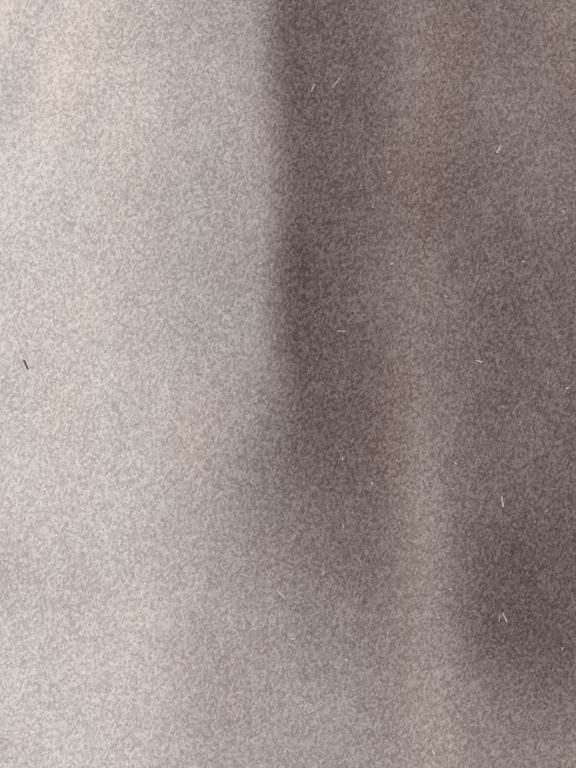
Write a Shadertoy shader that draws this texture.

```glsl
// Worn brown leather with fine grain, half in soft sunlight and half in shadow.

float hash(vec2 p) {
    vec3 q = fract(vec3(p.xyx) * 0.1031);
    q += dot(q, q.yzx + 33.33);
    return fract((q.x + q.y) * q.z);
}

float noise(vec2 p) {
    vec2 i = floor(p), f = fract(p);
    f = f * f * (3.0 - 2.0 * f);
    return mix(mix(hash(i), hash(i + vec2(1, 0)), f.x),
               mix(hash(i + vec2(0, 1)), hash(i + vec2(1, 1)), f.x), f.y);
}

float fbm(vec2 p) {
    float sum = 0.0, amp = 0.5;
    for (int i = 0; i < 4; i++) {
        sum += amp * noise(p);
        p = mat2(1.6, 1.2, -1.2, 1.6) * p + 7.3;
        amp *= 0.5;
    }
    return sum / 0.9375;
}

float segment(vec2 p, vec2 a, vec2 b) {
    vec2 d = b - a;
    return length(p - a - d * clamp(dot(p - a, d) / dot(d, d), 0.0, 1.0));
}

// Soft bump around zero
float bump(float x, float width) {
    return exp(-x * x / (width * width));
}

// Broad light: 0 in deep shadow, 1 in full sun
float sunlight(vec2 uv) {
    float low = smoothstep(0.5, 0.0, uv.y);
    float edge = 0.475 + 0.3 * low * low + 0.03 * (fbm(uv * 3.0) - 0.5);
    float blur = mix(0.04, 0.25, smoothstep(0.6, 0.1, uv.y));
    float lit = 1.0 - smoothstep(edge - blur, edge + blur, uv.x);

    float sunny = 0.97 - 0.38 * smoothstep(0.1, 0.55, uv.x);
    float shade = 0.04 + 0.09 * smoothstep(0.5, 0.75, uv.x);
    shade += 0.1 * smoothstep(0.6, 1.0, uv.y);

    // Worn ridge that brightens towards the bottom
    float ridge = bump(uv.x - 0.73 - 0.05 * (0.5 - uv.y), 0.065);
    shade += ridge * mix(0.3, 0.1, smoothstep(0.15, 0.8, uv.y));
    // Dark hollow at the lower right, light again below it
    shade -= 0.1 * bump(uv.x - 0.9, 0.1) * bump(uv.y - 0.22, 0.14);
    shade += 0.24 * smoothstep(0.17, 0.0, uv.y);
    return mix(shade, sunny, lit);
}

// Slanted pull-up streaks in the two upper corners
float cornerStreaks(vec2 uv) {
    float left = noise(vec2(uv.x * 13.0 - uv.y * 6.0, uv.y * 2.0));
    float right = noise(vec2(uv.x * 15.0 + uv.y * 6.0, uv.y * 2.0 + 9.0));
    float top = smoothstep(0.6, 0.9, uv.y);
    return top * (left * smoothstep(0.35, 0.05, uv.x)
                + right * smoothstep(0.75, 0.98, uv.x));
}

// Short pale lint fibres and scratches
float lint(vec2 p, float aspect, float pixel) {
    float cover = 0.0;
    for (int i = 0; i < 60; i++) {
        float id = float(i) + 1.0;
        vec2 a = vec2(hash(vec2(id, 3.0)), aspect * hash(vec2(id, 17.0)));
        float angle = 6.283 * hash(vec2(id, 29.0));
        float size = hash(vec2(id, 41.0));
        vec2 b = a + (0.003 + 0.018 * pow(size, 6.0)) * vec2(cos(angle), sin(angle));
        float line = 1.0 - smoothstep(0.0003, 0.001 + 0.8 * pixel, segment(p, a, b));
        cover = max(cover, line * mix(0.25, 0.7, hash(vec2(id, 53.0))));
    }
    return cover;
}

void mainImage(out vec4 fragColor, in vec2 fragCoord) {
    vec2 uv = fragCoord / iResolution.xy;
    vec2 p = fragCoord / iResolution.x;
    float aspect = iResolution.y / iResolution.x;
    float pixel = 1.0 / iResolution.x;

    // Light with cloudy wear and streaks
    float clouds = fbm(p * vec2(8.0, 6.0) + 3.0) - 0.5;
    float wear = fbm(p * vec2(9.0, 5.0) + 21.0) - 0.5;
    float streaks = cornerStreaks(uv);
    float tone = sunlight(uv) + 0.22 * clouds + 0.17 * streaks - 0.04;

    // Fine crisp pebbled grain, slightly slanted
    vec2 g = mat2(0.94, 0.34, -0.34, 0.94) * p;
    float grain = 0.55 * noise(g * vec2(290.0, 220.0))
                + 0.45 * noise(g.yx * vec2(390.0, 430.0) + 40.0) - 0.5;
    tone += 0.56 * grain + 0.04 * (noise(p * 90.0) - 0.5);

    vec3 shadowBrown = vec3(0.41, 0.36, 0.35);
    vec3 sunGrey = vec3(0.81, 0.78, 0.76);
    vec3 color = mix(shadowBrown, sunGrey, clamp(tone, -0.2, 1.15));

    // Warm tan where the surface is rubbed
    float rubbed = 0.3 * wear + 0.2 * streaks + 0.12 * bump(uv.x - 0.73, 0.09);
    color += rubbed * vec3(0.08, 0.0, -0.04);

    // Lint, then one dark fibre at the left
    color = mix(color, vec3(0.86, 0.81, 0.77), lint(p, aspect, pixel));
    vec2 fibre = vec2(0.042, 0.53 * aspect);
    float dark = segment(p, fibre, fibre + vec2(0.006, -0.013));
    color = mix(color, vec3(0.3, 0.27, 0.27), 0.8 * (1.0 - smoothstep(0.0005, 0.001 + pixel, dark)));

    fragColor = vec4(color, 1.0);
}
```
